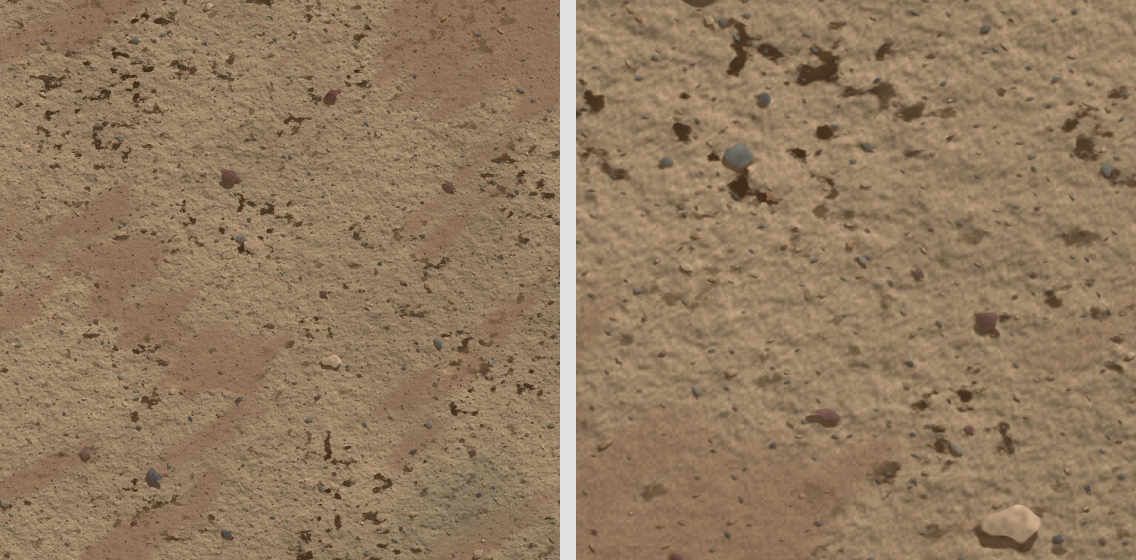
Left, the full canvas; right, a detail of the centre.
A three.js fragment shader for this texture:

```glsl
varying vec2 vUv;

float hash(vec2 p) {
  vec3 q = fract(p.xyx * 0.1031);
  q += dot(q, q.yzx + 33.33);
  return fract((q.x + q.y) * q.z);
}

float noise(vec2 p) {
  vec2 cell = floor(p), f = fract(p);
  f = f * f * (3.0 - 2.0 * f);
  return mix(mix(hash(cell), hash(cell + vec2(1, 0)), f.x),
             mix(hash(cell + vec2(0, 1)), hash(cell + vec2(1, 1)), f.x), f.y);
}

mat2 rotation(float angle) {
  float c = cos(angle), s = sin(angle);
  return mat2(c, s, -s, c);
}

float fbm(vec2 p) {
  float sum = 0.0, amplitude = 0.53;
  for (int i = 0; i < 4; i++) {
    sum += amplitude * noise(p);
    p = rotation(0.6) * p * 2.07 + 17.3;
    amplitude *= 0.5;
  }
  return sum;
}

// Height of the crumbly soil, from clods down to sand grains
float soilHeight(vec2 p) {
  float height = 0.0, amplitude = 1.0;
  p = p * vec2(42.0, 52.0) + 9.0;
  for (int i = 0; i < 4; i++) {
    height += amplitude * noise(p);
    p = rotation(0.5) * p * 2.1 + 5.7;
    amplitude *= 0.7;
  }
  return height;
}

vec3 stoneColor(float pick, float tone) {
  vec3 slate = mix(vec3(0.32, 0.31, 0.31), vec3(0.51, 0.50, 0.45), tone);
  vec3 maroon = mix(vec3(0.37, 0.25, 0.21), vec3(0.47, 0.35, 0.31), tone);
  vec3 buff = mix(vec3(0.58, 0.44, 0.30), vec3(0.75, 0.65, 0.54), tone);
  return pick < 0.5 ? slate : pick < 0.65 ? maroon : buff;
}

// One layer of scattered stones, each with a cast shadow
vec3 addStones(vec3 ground, vec2 p, float cells, float density, float seed) {
  vec2 grid = p * cells, home = floor(grid);
  float blur = 0.0011 * cells;
  for (int y = -1; y <= 1; y++)
  for (int x = -1; x <= 1; x++) {
    vec2 id = home + vec2(x, y), key = id + seed;
    if (hash(key) > density) continue;
    vec2 center = id + 0.15 + 0.7 * vec2(hash(key + 31.7), hash(key + 67.1));
    float radius = mix(0.07, 0.17, pow(hash(key + 11.3), 2.0));
    mat2 turn = rotation((hash(key + 83.9) - 0.4) * 1.8);
    vec2 stretch = vec2(0.85, mix(1.1, 1.9, hash(key + 47.2)));
    vec2 away = grid - center;
    vec2 local = turn * away * stretch;
    vec2 fallen = turn * (away + radius * vec2(0.3, 0.55)) * stretch;
    float chip = (noise(local / radius * 1.4 + key * 3.1) - 0.5) * radius * 0.8;
    float facets = max(length(local), 0.85 * (abs(local.x) + abs(local.y))) + chip;
    float body = 1.0 - smoothstep(-blur, blur, facets - radius);
    float shadow = 1.0 - smoothstep(-blur, blur * 1.5, length(fallen) + chip - radius);
    vec3 stone = stoneColor(hash(key + 23.4), hash(key + 59.8));
    stone *= 0.97 + 0.2 * dot(away / radius, vec2(0.4, 0.8));
    stone *= 0.88 + 0.24 * noise(p * 260.0);
    ground = mix(ground, vec3(0.25, 0.17, 0.10), shadow * 0.7);
    ground = mix(ground, stone, body * 0.88);
  }
  return ground;
}

void main() {
  vec2 p = vUv;
  vec2 slopeAxis = rotation(-0.65) * p;

  // Broad tints: sand, swept reddish silt, and a grey-green stain
  float silt = smoothstep(0.54, 0.68, fbm(slopeAxis * vec2(4.0, 10.0) + 3.0) + 0.14 * (p.y - 0.6));
  float mottle = fbm(p * 7.0 + 40.0) - 0.5;
  vec3 color = vec3(0.595, 0.502, 0.394) * (1.0 + 0.18 * mottle);
  color = mix(color, vec3(0.545, 0.425, 0.330), silt * 0.75);
  float stain = length((p - vec2(0.82, 0.12)) * vec2(1.0, 1.4)) + 0.3 * mottle;
  color = mix(color, vec3(0.505, 0.465, 0.365), 0.65 * (1.0 - smoothstep(0.06, 0.22, stain)));

  // Relief lit from the upper right
  float rough = mix(1.0, 0.35, silt) * mix(0.75, 1.2, fbm(p * 9.0 + 71.0));
  float lit = soilHeight(p) - soilHeight(p + vec2(0.0014, 0.0030));
  color *= 1.0 + rough * (lit > 0.0 ? 0.34 : 0.48) * lit;
  color *= 0.95 + 0.10 * hash(floor(p * 512.0));

  // Shadowed pits gathered along diagonal gullies
  float gully = smoothstep(0.40, 0.68, fbm(slopeAxis * vec2(7.0, 13.0) + 25.0));
  float pits = smoothstep(0.63, 0.77, fbm(p * vec2(58.0, 80.0) + 13.0) + 0.09 * (gully - 0.5));
  color = mix(color, vec3(0.25, 0.17, 0.10), pits * rough * mix(0.45, 0.95, gully));

  // Stones from grit to cobbles
  color = addStones(color, p, 95.0, 0.28, 7.0);
  color = addStones(color, p, 48.0, 0.22, 131.0);
  color = addStones(color, p, 22.0, 0.20, 257.0);
  color = addStones(color, p, 8.0, 0.14, 389.0);

  gl_FragColor = vec4(color, 1.0);
}
```
